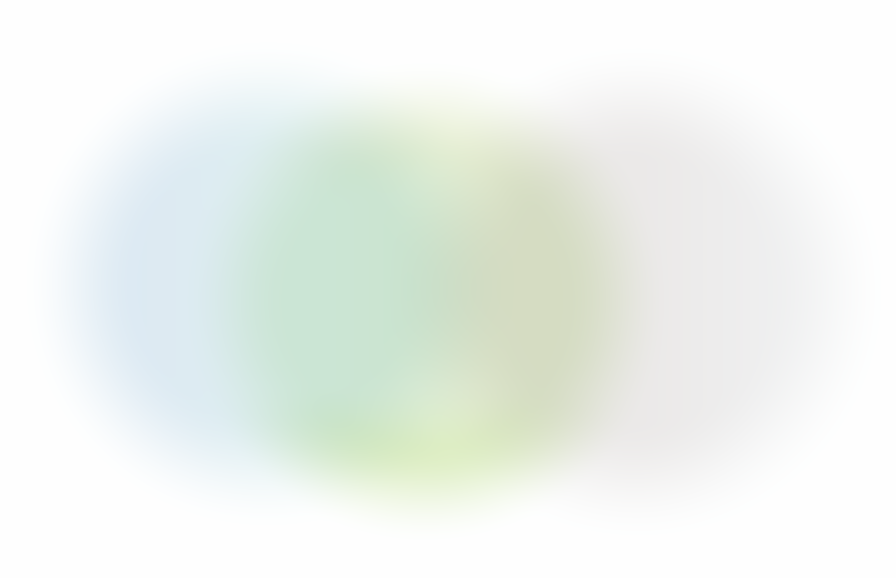
This background is drawn by a WebGL 2 fragment shader. Its source:

```glsl
#version 300 es
precision highp float;
// Three soft, overlapping pastel discs multiplied together on a white ground.

uniform vec2 u_resolution;
out vec4 fragColor;

const vec3 PAPER = vec3(0.996, 0.998, 0.998);
const vec3 ICE_BLUE = vec3(0.868, 0.918, 0.953);
const vec3 PALE_AQUA = vec3(0.875, 0.938, 0.945);
const vec3 MINT = vec3(0.915, 0.960, 0.885);
const vec3 OLIVE = vec3(0.905, 0.945, 0.838);
const vec3 LIME = vec3(0.860, 0.928, 0.745);
const vec3 CREAM = vec3(0.908, 0.938, 0.825);
const vec3 WARM_GREY = vec3(0.925, 0.915, 0.912);
const vec3 COOL_GREY = vec3(0.940, 0.940, 0.942);

// Coverage of a blurred disc: 1 inside, 0 outside.
float softDisc(vec2 p, vec2 center, float radius, float blur) {
    return 1.0 - smoothstep(radius - blur, radius + blur, length(p - center));
}

// Colour blend between two positions along one axis.
vec3 ramp(vec3 from, vec3 to, float start, float end, float x) {
    return mix(from, to, smoothstep(start, end, x));
}

// Multiply a translucent tint onto the base.
vec3 multiplyTint(vec3 base, vec3 tint, float coverage) {
    return base * mix(vec3(1.0), tint, coverage);
}

void main() {
    // Centered coordinates, one unit equal to the canvas height.
    vec2 p = (gl_FragCoord.xy - 0.5 * u_resolution) / u_resolution.y;

    // Disc tints
    vec3 blueTint = ramp(ICE_BLUE, PALE_AQUA, -0.55, -0.25, p.x);
    vec3 greenTint = ramp(MINT, OLIVE, -0.28, 0.12, p.x);
    greenTint = ramp(greenTint, CREAM, 0.14, 0.30, p.y);
    greenTint = ramp(greenTint, LIME, 0.16, 0.32, -p.y);
    vec3 greyTint = ramp(WARM_GREY, COOL_GREY, 0.30, 0.62, p.x);

    // Layered discs
    vec3 color = PAPER;
    color = multiplyTint(color, blueTint, softDisc(p, vec2(-0.311, 0.009), 0.328, 0.105));
    color = multiplyTint(color, greenTint, softDisc(p, vec2(-0.039, -0.020), 0.332, 0.095));
    color = multiplyTint(color, greyTint, softDisc(p, vec2(0.331, -0.005), 0.332, 0.110));

    fragColor = vec4(color, 1.0);
}
```
